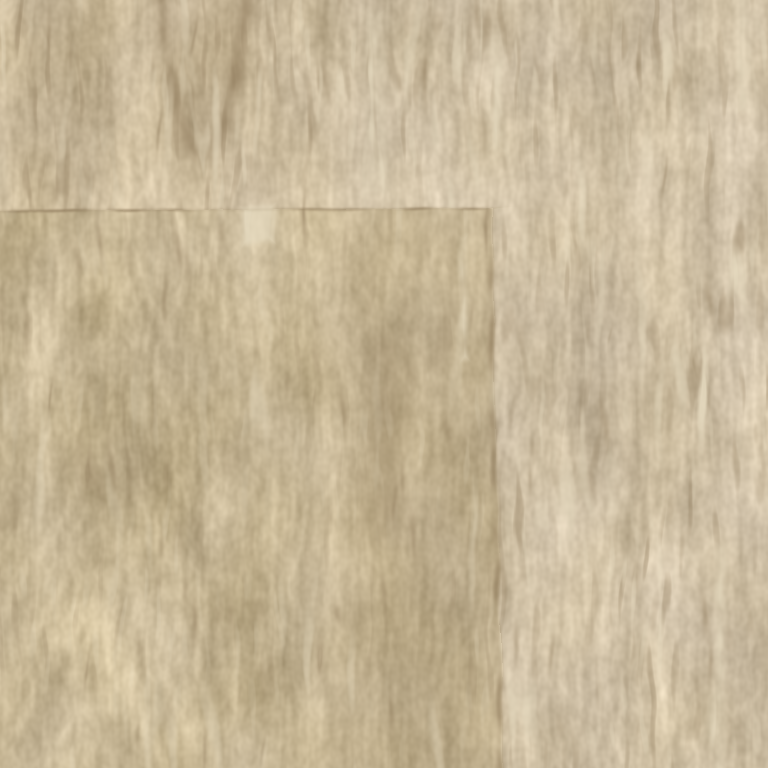
Reproduce this texture procedurally as a WebGL 1 fragment shader.

```glsl
precision highp float;

uniform vec2 u_resolution;

const vec3 TAN_PLANK = vec3(0.772, 0.708, 0.576);
const vec3 CREAM_PLANK = vec3(0.800, 0.735, 0.615);
const vec3 PALE_PLANK = vec3(0.806, 0.746, 0.640);
const vec3 BROWN = vec3(0.560, 0.480, 0.360);
const vec3 HIGHLIGHT = vec3(0.900, 0.855, 0.750);

const float SEAM_X = 0.645;
const float SEAM_Y = 0.727;
const float SEAM_WIDTH = 0.0024;
const float GRAIN_CONTRAST = 0.100;
const float MOTTLE_CONTRAST = 0.080;
const float SPECKLE_CONTRAST = 0.060;
const float PALE_FIBRE = 0.62;
const float DARK_FIBRE = 0.34;
const float FLECK_COUNT = 70.0;
const vec2 KNOT_TIP = vec2(0.264, 0.803);
const float ARCH_X = 0.125;

vec2 hash2(vec2 p) {
  vec3 q = fract(p.xyx * vec3(0.1031, 0.1030, 0.0973));
  q += dot(q, q.yzx + 33.33);
  return fract((q.xx + q.yz) * q.zy);
}

float corner(vec2 cell, vec2 offset) {
  float angle = 6.2832 * hash2(cell + 50.0).x;
  return dot(vec2(cos(angle), sin(angle)), offset);
}

// Gradient noise, roughly -0.7 to 0.7
float noise(vec2 p) {
  vec2 i = floor(p);
  vec2 f = p - i;
  vec2 w = f * f * f * (f * (f * 6.0 - 15.0) + 10.0);
  vec2 e = vec2(1.0, 0.0);
  return mix(mix(corner(i, f), corner(i + e, f - e), w.x),
             mix(corner(i + e.yx, f - e.yx), corner(i + 1.0, f - 1.0), w.x), w.y);
}

float bell(float d, float width) {
  return exp(-d * d / (width * width));
}

float box(vec2 p, vec2 center, vec2 halfSize, float softness) {
  vec2 d = abs(p - center) - halfSize;
  return 1.0 - smoothstep(-softness, softness, max(d.x, d.y));
}

// Long fibres at several widths
float grain(vec2 p) {
  float sum = 0.0;
  float amplitude = 0.55;
  vec2 scale = vec2(17.0, 1.6);
  for (int i = 0; i < 4; i++) {
    sum += amplitude * noise(p * scale + float(i) * 19.7);
    amplitude *= 0.98;
    scale *= vec2(1.9, 2.1);
  }
  return sum;
}

// Sparse crisp fibres that break up in patches
float fibres(vec2 p, vec2 scale, float seed) {
  float patches = smoothstep(-0.25, 0.35, noise(p * vec2(9.0, 5.0) + seed));
  return patches * smoothstep(0.14, 0.46, noise(p * scale + seed));
}

// Short dark slivers
float flecks(vec2 p) {
  float sum = 0.0;
  for (float i = 0.0; i < FLECK_COUNT; i++) {
    vec2 place = hash2(vec2(i, 3.7));
    vec2 size = hash2(vec2(i, 41.3));
    vec2 d = p - place;
    d.x += (size.x - 0.5) * 0.3 * d.y;
    sum += (0.35 + 0.65 * size.y) * bell(d.x, 0.002 + 0.003 * size.x)
         * bell(d.y, 0.008 + 0.022 * size.y);
  }
  return min(sum, 1.0);
}

void main() {
  vec2 uv = gl_FragCoord.xy / u_resolution;
  vec2 wobble = vec2(noise(uv * vec2(9.0, 5.0)), noise(uv * 7.0 + 31.0));
  vec2 p = uv + wobble * vec2(0.008, 0.02);
  p.x += 0.004 * noise(uv * vec2(24.0, 19.0) + 8.0);

  // Planks; the joint between the upper two has faded
  float seamX = SEAM_X + 0.02 * (0.5 - uv.y) + 0.006 * noise(uv.yy * vec2(14.0, 3.0));
  float seamY = SEAM_Y + 0.006 * (uv.x - 0.3) + 0.002 * noise(uv.xx * vec2(17.0, 5.0));
  float upper = smoothstep(-0.002, 0.002, uv.y - seamY);
  float blur = mix(0.003, 0.05, upper);
  float right = smoothstep(-blur, blur, uv.x - seamX);
  float lowerLeft = (1.0 - right) * (1.0 - upper);
  vec3 upperColor = mix(CREAM_PLANK, PALE_PLANK, smoothstep(0.25, 0.5, uv.x));
  vec3 color = mix(mix(TAN_PLANK, upperColor, upper), PALE_PLANK, right);

  // Grain, mottling and speckle
  vec2 g = p + 5.3 * (1.0 - step(seamY, uv.y)) * (1.0 - step(seamX, uv.x));
  color += GRAIN_CONTRAST * grain(g);
  color += MOTTLE_CONTRAST * (noise(p * vec2(6.0, 3.5) + 11.0) + 0.7 * noise(p * vec2(19.0, 13.0)));
  color += SPECKLE_CONTRAST * (noise(uv * vec2(80.0, 46.0)) + 0.6 * noise(uv * vec2(150.0, 110.0)));
  color += 0.04 * noise(uv * vec2(11.0, 8.0) + 70.0) * vec3(0.0, 0.1, 0.6);

  // Arched figure on the lower left plank
  float archDx = p.x - ARCH_X;
  float archLevel = p.y + 2.3 * sqrt(archDx * archDx + 0.0006);
  float rings = noise(vec2(archLevel * 13.0, p.x * 9.0))
              + 0.5 * noise(vec2(archLevel * 31.0, p.x * 22.0));
  color += lowerLeft * 0.09 * rings * bell(archDx, 0.15);

  // Tongue-shaped knot on the upper left plank
  vec2 k = p - KNOT_TIP;
  float knotEdge = (k.y - 60.0 * k.x * k.x) / sqrt(1.0 + 14400.0 * k.x * k.x);
  float worn = smoothstep(-0.4, 0.3, noise(uv * vec2(24.0, 17.0) + 3.0));
  float knot = (0.2 + 0.4 * worn) * bell(knotEdge, 0.010) + 0.13 * smoothstep(-0.005, 0.015, knotEdge);
  color = mix(color, BROWN, knot * upper * (1.0 - right));

  // Shaded bands
  float shade = 0.11 * smoothstep(0.38, 0.46, p.x)
              + 0.20 * box(p, vec2(0.505, 0.43), vec2(0.020, 0.13), 0.02);
  color = mix(color, BROWN, shade * lowerLeft);

  // Fibres, long pale streaks and the chip below the joint
  float lively = mix(1.0, 0.6, lowerLeft);
  float dark = fibres(g, vec2(85.0, 11.0), 23.0) + 0.7 * fibres(g, vec2(58.0, 15.0), 61.0);
  float pale = fibres(g, vec2(52.0, 7.0), 37.0) + 0.6 * fibres(g, vec2(90.0, 14.0), 83.0);
  float ragged = 0.55 + 0.9 * smoothstep(-0.3, 0.4, noise(uv * vec2(70.0, 30.0) + 9.0));
  float streak = 0.50 * box(p, vec2(0.602, 0.61), vec2(0.004, 0.08), 0.006)
               + 0.45 * box(p, vec2(0.490, 0.87), vec2(0.009, 0.11), 0.012)
               + 0.50 * box(p, vec2(0.648, 0.88), vec2(0.006, 0.07), 0.008)
               + 0.50 * box(p, vec2(0.935, 0.15), vec2(0.005, 0.15), 0.007)
               + 0.45 * box(p, vec2(0.968, 0.93), vec2(0.007, 0.08), 0.009);
  float chip = 0.7 * box(p, vec2(0.338, 0.701), vec2(0.021, 0.023), 0.006);
  color = mix(color, BROWN, min(DARK_FIBRE * dark * lively + 0.42 * flecks(p), 0.7));
  color = mix(color, HIGHLIGHT, min(PALE_FIBRE * pale * lively + streak * ragged + chip, 0.85));

  // Worn joints
  float wear = smoothstep(-0.2, 0.3, noise(uv * vec2(19.0, 17.0) + 4.0));
  float jointX = bell(uv.x - seamX + 0.003, SEAM_WIDTH * 2.0) * (1.0 - upper) * (0.08 + 0.5 * wear);
  float jointY = bell(uv.y - seamY, SEAM_WIDTH) * (1.0 - right) * (0.12 + 0.5 * wear);
  color = mix(color, BROWN, max(jointX, jointY));

  gl_FragColor = vec4(clamp(color, 0.0, 1.0), 1.0);
}
```
